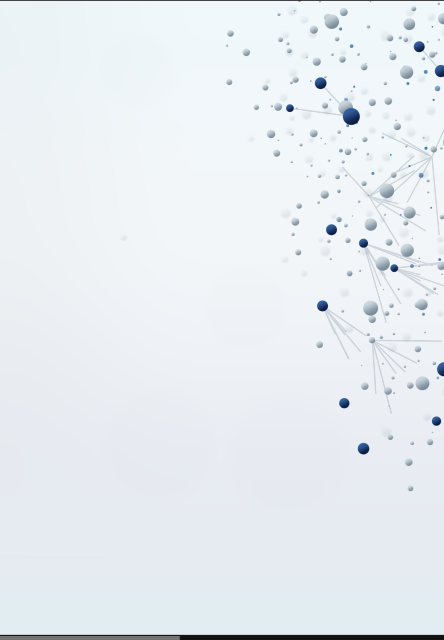
Give the GLSL for this background, as a Shadertoy shader.

```glsl
// Pale misty backdrop with a cloud of linked grey and navy spheres on the right.

const vec3 PALE_LIT = vec3(0.79, 0.84, 0.87);
const vec3 PALE_SHADE = vec3(0.46, 0.53, 0.58);
const vec3 NAVY_LIT = vec3(0.20, 0.38, 0.62);
const vec3 NAVY_SHADE = vec3(0.05, 0.11, 0.27);
const vec3 AZURE = vec3(0.10, 0.42, 0.74);
const vec3 LINK = vec3(0.58, 0.63, 0.68);

// Main navy hubs: centre and radius, in canvas heights
const int HUBS = 13;
const vec3 HUB[HUBS] = vec3[HUBS](
    vec3(0.453, 0.831, 0.0060), vec3(0.549, 0.818, 0.0132),
    vec3(0.501, 0.870, 0.0091), vec3(0.655, 0.927, 0.0085),
    vec3(0.689, 0.889, 0.0095), vec3(0.518, 0.641, 0.0085),
    vec3(0.568, 0.620, 0.0070), vec3(0.616, 0.581, 0.0060),
    vec3(0.504, 0.522, 0.0085), vec3(0.538, 0.370, 0.0080),
    vec3(0.568, 0.299, 0.0090), vec3(0.682, 0.342, 0.0072),
    vec3(0.694, 0.423, 0.0110));

vec2 hash22(vec2 p) {
    vec3 q = fract(p.xyx * vec3(0.1031, 0.1030, 0.0973));
    q += dot(q, q.yzx + 33.33);
    return fract((q.xx + q.yz) * q.zy);
}

// Left border of the cloud, drifting right towards the bottom
float cloudEdge(float y) {
    return 0.31 + 0.55 * pow(max(1.0 - y, 0.0), 1.9);
}

vec3 backdrop(vec2 p, float aspect) {
    vec3 col = mix(vec3(0.885, 0.930, 0.950), vec3(0.902, 0.918, 0.945), smoothstep(0.02, 0.16, p.y));
    col = mix(col, vec3(0.945, 0.960, 0.970), smoothstep(0.15, 0.68, p.y));
    col = mix(col, vec3(0.935, 0.965, 0.977), smoothstep(0.65, 1.0, p.y));
    float centre = smoothstep(0.0, 0.45, p.x / aspect);
    return col + mix(-0.014, 0.006, centre) * smoothstep(0.1, 0.5, p.y);
}

float disc(vec2 p, vec2 centre, float radius, float blur) {
    return smoothstep(blur, -blur, length(p - centre) - radius);
}

vec3 sphere(vec3 col, vec2 p, vec3 ball, vec3 lit, vec3 shade, float alpha, float blur) {
    vec2 normal = (p - ball.xy) / ball.z;
    float light = smoothstep(-0.9, 0.9, dot(normal, vec2(-0.45, 0.89)));
    return mix(col, mix(shade, lit, light), alpha * disc(p, ball.xy, ball.z, blur));
}

float segment(vec2 p, vec2 a, vec2 b, float px) {
    vec2 ab = b - a;
    float t = clamp(dot(p - a, ab) / dot(ab, ab), 0.0, 1.0);
    return smoothstep(px, 0.0, length(p - a - ab * t) - 0.0003);
}

// Thin rays from one node, spread about a heading angle
float fan(vec2 p, vec2 node, float heading, float spread, float reach, float px) {
    float ink = 0.0;
    for (int i = 0; i < 7; i++) {
        vec2 h = hash22(node * 100.0 + float(i) * 7.3);
        float angle = heading + spread * (h.x - 0.5);
        vec2 tip = node + reach * mix(0.4, 1.0, h.y) * vec2(cos(angle), sin(angle));
        ink = max(ink, segment(p, node, tip, px));
    }
    return ink;
}

// One sphere per jittered cell, denser away from the cloud border
vec3 scatter(vec3 col, vec2 p, float cell, vec2 radii, float inset, float density,
             float alpha, float softness, float seed) {
    vec2 id = floor(p / cell);
    vec2 place = hash22(id + seed);
    vec2 kind = hash22(id + seed + 41.7);
    float radius = mix(radii.x, radii.y, kind.y);
    vec2 centre = (id + 0.5) * cell + (place - 0.5) * (cell - 2.0 * radius);
    float depth = centre.x - cloudEdge(centre.y) - inset;
    float chance = density * smoothstep(-0.04, 0.16, depth);
    if (kind.x > chance) return col;
    float tint = fract(kind.x * 57.0 + kind.y * 13.0);
    float small = 1.0 - smoothstep(0.002, 0.006, radius);
    float blue = small * step(0.68, tint) * smoothstep(0.05, 0.25, depth);
    vec3 lit = mix(PALE_LIT, AZURE, blue);
    vec3 shade = mix(PALE_SHADE, NAVY_LIT, blue);
    return sphere(col, p, vec3(centre, radius), lit, shade, alpha, softness);
}

void mainImage(out vec4 fragColor, in vec2 fragCoord) {
    vec2 p = fragCoord / iResolution.y;
    float aspect = iResolution.x / iResolution.y;
    float px = 1.0 / iResolution.y;
    float blur = 0.7 * px;
    vec3 col = backdrop(p, aspect);

    // Barely visible large discs
    float haze = disc(p, vec2(0.384, 0.518), 0.062, 0.008)
               + disc(p, vec2(0.250, 0.305), 0.085, 0.015)
               + disc(p, vec2(0.450, 0.290), 0.090, 0.020)
               + disc(p, vec2(0.215, 0.890), 0.058, 0.012);
    col -= 0.006 * haze;

    // Links
    float ink = fan(p, vec2(0.577, 0.693), 0.0, 6.28, 0.11, px);
    ink = max(ink, fan(p, HUB[6].xy, -0.8, 1.2, 0.15, px));
    ink = max(ink, fan(p, HUB[7].xy, -0.3, 0.9, 0.10, px));
    ink = max(ink, fan(p, HUB[8].xy, -0.9, 0.7, 0.10, px));
    ink = max(ink, fan(p, vec2(0.582, 0.468), -1.2, 2.6, 0.12, px));
    ink = max(ink, fan(p, vec2(0.675, 0.755), 3.1, 4.0, 0.13, px));
    for (int i = 0; i < 4; i++) ink = max(ink, segment(p, HUB[i].xy, HUB[i + 1].xy, px) * (i == 2 ? 0.0 : 1.0));
    col = mix(col, LINK, 0.38 * ink);

    // Spheres from soft and distant to crisp and near
    col = scatter(col, p, 0.031, vec2(0.004, 0.008), 0.02, 0.40, 0.16, 0.003, 3.0);
    col = scatter(col, p, 0.021, vec2(0.0010, 0.0030), 0.04, 0.38, 0.85, blur, 17.0);
    col = scatter(col, p, 0.037, vec2(0.0035, 0.0065), 0.00, 0.42, 0.90, blur, 29.0);
    col = scatter(col, p, 0.062, vec2(0.0085, 0.0125), 0.09, 0.48, 0.95, blur, 53.0);
    for (int i = 0; i < HUBS; i++) col = sphere(col, p, HUB[i], NAVY_LIT, NAVY_SHADE, 1.0, blur);

    // Dark top rule and two-tone bottom strip
    vec3 strip = mix(vec3(0.46), vec3(0.07), smoothstep(-px, px, p.x - 0.281));
    strip = mix(strip, vec3(0.07), smoothstep(0.0055, 0.0070, p.y));
    col = mix(col, strip, smoothstep(blur, -blur, p.y - 0.0080));
    col = mix(col, vec3(0.12), smoothstep(-blur, blur, p.y - 0.9987));

    fragColor = vec4(col, 1.0);
}
```
